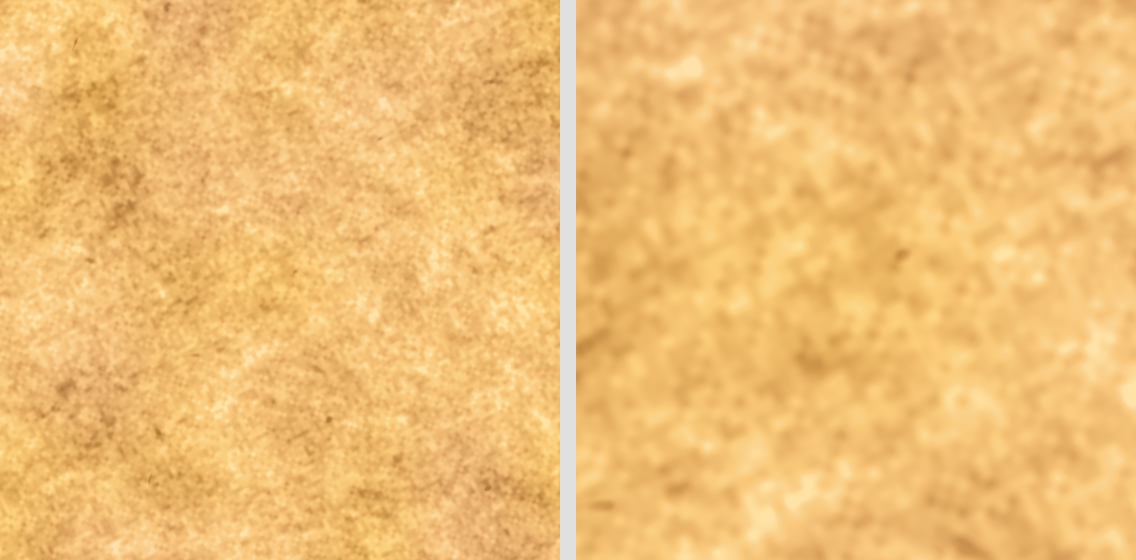
Left, the full canvas; right, a detail of the centre.
Give the GLSL for this texture, as a Shadertoy shader.

```glsl
// Aged golden parchment: cloudy ochre mottling, fine fibre grain, pale spots and dark flecks.

vec2 hash2(vec2 p) {
    vec3 q = fract(p.xyx * vec3(0.1031, 0.1030, 0.0973));
    q += dot(q, q.yzx + 33.33);
    return fract((q.xx + q.yz) * q.zy);
}

// Smooth value noise, scaled to roughly unit deviation.
float mottle(vec2 p) {
    vec2 cell = floor(p), f = fract(p);
    f = f * f * (3.0 - 2.0 * f);
    float low = mix(hash2(cell).x, hash2(cell + vec2(1, 0)).x, f.x);
    float high = mix(hash2(cell + vec2(0, 1)).x, hash2(cell + vec2(1, 1)).x, f.x);
    return (mix(low, high, f.y) - 0.5) * 4.8;
}

mat2 turn(float a) {
    return mat2(cos(a), sin(a), -sin(a), cos(a));
}

// Cellular scatter of soft, randomly turned ellipses; only some cells hold one.
float flecks(vec2 p, float chance, float radius, float stretch) {
    vec2 cell = floor(p);
    float cover = 0.0;
    for (int y = -1; y <= 1; y++) {
        for (int x = -1; x <= 1; x++) {
            vec2 id = cell + vec2(x, y);
            vec2 rnd = hash2(id + 71.0);
            vec2 d = turn(rnd.y * 6.28) * (p - id - hash2(id + 19.0));
            float size = radius * (0.5 + rnd.y);
            float spot = 1.0 - smoothstep(0.2, 1.0, length(d * vec2(1.0, 1.0 / stretch)) / size);
            cover = max(cover, spot * step(rnd.x, chance));
        }
    }
    return cover;
}

// Ochre ramp, from brown stain to cream highlight.
vec3 parchment(float tone) {
    vec3 c = mix(vec3(0.70, 0.48, 0.23), vec3(0.87, 0.65, 0.37), clamp((tone + 3.6) / 2.0, 0.0, 1.0));
    c = mix(c, vec3(0.92, 0.71, 0.42), clamp((tone + 1.6) / 0.9, 0.0, 1.0));
    c = mix(c, vec3(0.95, 0.75, 0.46), clamp((tone + 0.7) / 0.75, 0.0, 1.0));
    c = mix(c, vec3(0.98, 0.79, 0.49), clamp((tone - 0.05) / 0.65, 0.0, 1.0));
    c = mix(c, vec3(0.98, 0.82, 0.55), clamp((tone - 0.7) / 0.7, 0.0, 1.0));
    return mix(c, vec3(1.0, 0.89, 0.65), clamp((tone - 1.4) / 0.9, 0.0, 1.0));
}

void mainImage(out vec4 fragColor, in vec2 fragCoord) {
    vec2 uv = fragCoord / iResolution.xy;
    vec2 warped = uv + 0.012 * vec2(mottle(uv * 14.0 + 5.0), mottle(uv * 14.0 + 47.0));

    // Broad clouds, then smaller and slightly horizontal blotches.
    float tone = 0.36 * mottle(turn(0.5) * warped * 4.5 + 3.0);
    tone += 0.34 * mottle(turn(0.9) * warped * 9.0 + 21.0);
    tone += 0.32 * mottle(turn(0.08) * warped * vec2(15.0, 23.0) + 37.0);
    tone += 0.30 * mottle(turn(-0.1) * warped * vec2(32.0, 44.0) + 59.0);

    // Fibre grain.
    tone += 0.38 * mottle(turn(0.6) * uv * 78.0 + 83.0);
    tone += 0.46 * mottle(turn(1.1) * uv * 135.0 + 131.0);

    // Pale diagonal crease in the lower left corner, with a stain below it.
    float crease = dot(uv - vec2(0.0, 0.23), normalize(vec2(0.75, 1.0))) + 0.01 * mottle(uv * 11.0);
    float corner = 1.0 - smoothstep(0.12, 0.32, uv.x);
    tone += 0.9 * corner * exp(-pow(crease / 0.045, 2.0));
    tone -= 0.8 * corner * exp(-pow((crease + 0.13) / 0.04, 2.0));
    tone += 0.4 * (1.0 - smoothstep(0.0, 0.2, uv.y)) - 0.08;

    // Worn spots, dark specks and a few thin scratches.
    tone += 1.7 * flecks(warped * 8.0, 0.12, 0.17, 1.4);
    tone -= 1.8 * flecks(warped * 16.0 + 7.0, 0.08, 0.15, 1.5);
    tone -= 1.5 * flecks(warped * 6.0 + 31.0, 0.08, 0.045, 5.0);

    // Gentle drift between yellow and rosy paper.
    float hue = mottle(uv * 6.0 + 151.0);
    vec3 color = parchment(tone) + hue * vec3(-0.002, -0.004, 0.014);
    fragColor = vec4(clamp(color, 0.0, 1.0), 1.0);
}
```
